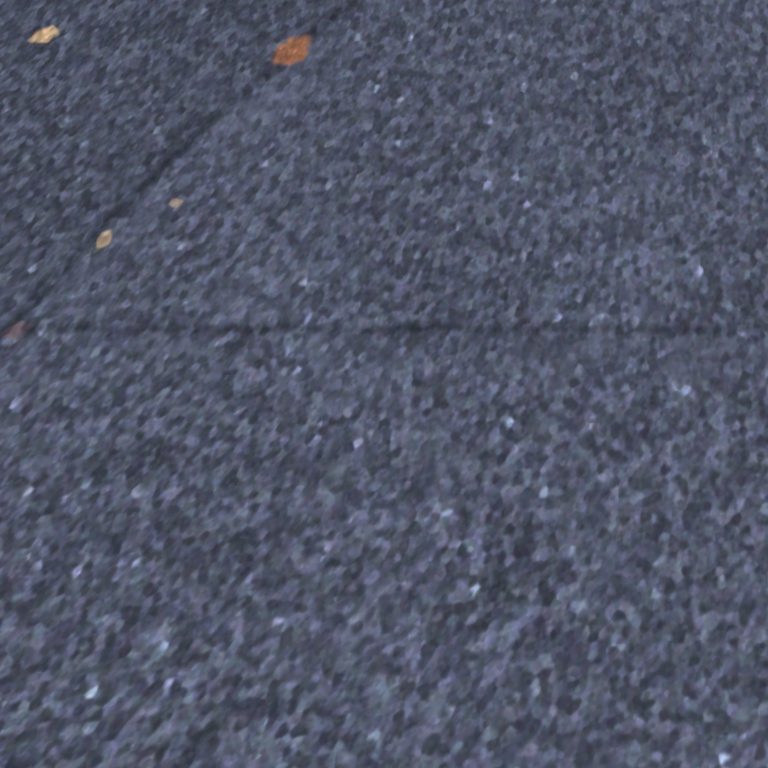
Give the GLSL for this texture, as a Shadertoy shader.

```glsl
// Blue-grey asphalt receding from the viewer, with two dark seams and a few fallen leaves.

const vec3  ASPHALT       = vec3(0.312, 0.332, 0.402);
const vec3  LEAF_ORANGE   = vec3(0.58, 0.39, 0.30);
const vec3  LEAF_STRAW    = vec3(0.74, 0.63, 0.50);
const vec3  LEAF_BROWN    = vec3(0.40, 0.33, 0.35);
const float GRAIN_SIZE    = 0.0096;  // grain width at the lower edge
const float GRAIN_STRETCH = 1.6;     // grain length over width
const float GRAIN_ANGLE   = 0.87;    // direction of the long axis
const float PERSPECTIVE   = 0.42;    // shrinkage from bottom to top
const float VANISHING_X   = 0.36;
const float COARSE_AMOUNT = 0.33;
const float FINE_AMOUNT   = 0.14;
const float TINT_AMOUNT   = 0.09;
const float GLINT_SHARE   = 0.025;
const float GLINT_AMOUNT  = 1.2;
const float PATCH_AMOUNT  = 0.12;
const float SEAM_WIDTH    = 0.0062;

float hash(vec2 p) {
    return fract(sin(dot(p, vec2(127.1, 311.7))) * 43758.5453);
}

float valueNoise(vec2 p) {
    vec2 i = floor(p), f = fract(p);
    f = f * f * (3.0 - 2.0 * f);
    return mix(mix(hash(i), hash(i + vec2(1, 0)), f.x),
               mix(hash(i + vec2(0, 1)), hash(i + vec2(1, 1)), f.x), f.y);
}

float fbm(vec2 p) {
    float sum = 0.0, amp = 0.5;
    for (int i = 0; i < 4; i++) {
        sum += amp * valueNoise(p);
        p = p * 2.03 + 17.3;
        amp *= 0.5;
    }
    return sum / 0.9375;
}

mat2 rotation(float a) {
    return mat2(cos(a), -sin(a), sin(a), cos(a));
}

// Softly blended stones: each has its own shade, tint and chance of a glint
vec3 stones(vec2 p) {
    vec2 cell = floor(p);
    vec3 sum = vec3(0.0);
    float total = 0.0;
    for (int y = -1; y <= 1; y++)
    for (int x = -1; x <= 1; x++) {
        vec2 id = cell + vec2(x, y);
        vec2 center = id + vec2(hash(id + 3.7), hash(id + 19.1));
        vec2 d = p - center;
        float weight = exp(-4.6 * dot(d, d));
        float shade = 2.0 * hash(id + 41.3) - 1.0;
        shade += GLINT_AMOUNT * step(1.0 - GLINT_SHARE, hash(id + 71.9));
        vec3 tint = cos(6.2832 * (hash(id + 57.7) + vec3(0.0, 0.33, 0.67)));
        sum += weight * (shade + TINT_AMOUNT * tint);
        total += weight;
    }
    return sum / total;
}

// Uniform grain cells that shrink with distance
vec2 groundPlane(vec2 uv) {
    float depth = 1.0 - PERSPECTIVE * uv.y;
    return vec2((uv.x - VANISHING_X) / depth, -log(depth) / PERSPECTIVE) / GRAIN_SIZE;
}

float band(float d, float width) {
    return exp(-d * d / (width * width));
}

// Pointed leaf with a ragged soft outline
float leaf(vec2 uv, vec2 center, float angle, vec2 size) {
    vec2 q = rotation(angle) * (uv - center) / size;
    float ragged = 0.5 * (valueNoise(uv * 130.0) - 0.5);
    float d = length(q * vec2(1.0, 1.0 + 0.7 * q.x * q.x)) + ragged;
    return 1.0 - smoothstep(0.6, 1.15, d);
}

void mainImage(out vec4 fragColor, in vec2 fragCoord) {
    vec2 uv = fragCoord / iResolution.xy;

    // Stone grain, all leaning the same way
    vec2 grainPos = rotation(GRAIN_ANGLE) * groundPlane(uv) / vec2(GRAIN_STRETCH, 1.0);
    vec3 grain = COARSE_AMOUNT * stones(grainPos)
               + FINE_AMOUNT * stones(grainPos * 1.9 + 31.0);

    // Seams wander slightly; a worn pale strip runs beside each
    float wander = 0.010 * (fbm(uv * 22.0) - 0.5);
    float diagonal = (uv.y - (0.563 + 1.1 * uv.x - 0.33 * uv.x * uv.x)) * 0.72 + wander;
    float level = uv.y - 0.572 + wander;
    float breaks = fbm(uv * vec2(14.0, 5.0) + 8.0);
    float diagonalSeam = band(diagonal, SEAM_WIDTH * (0.7 + 0.6 * breaks));
    float levelSeam = band(level, SEAM_WIDTH) * (0.55 + 0.8 * breaks);
    float worn = 0.6 * band(diagonal + 0.035, 0.026) + 0.5 * band(level + 0.035, 0.035);
    worn *= smoothstep(0.25, 0.65, fbm(uv * 9.0 + 4.0));
    float farSide = smoothstep(-0.01, 0.01, diagonal);

    // Broad patches where dust fills the grain
    float patchiness = fbm(uv * vec2(6.0, 8.0) + 23.0) - 0.5;
    float dust = clamp(worn + smoothstep(0.05, 0.25, patchiness) * 0.4, 0.0, 1.0);
    grain *= mix(1.10, 0.84, uv.y) * (1.0 - 0.4 * dust);

    float tone = PATCH_AMOUNT * patchiness + 0.08 * dust - 0.07 * farSide;
    tone -= 0.27 * diagonalSeam + 0.23 * levelSeam;
    vec3 color = ASPHALT * exp(grain + tone);

    // Fallen leaves and scraps
    vec3 leafShade = exp(0.6 * grain);
    color = mix(color, LEAF_ORANGE * leafShade, leaf(uv, vec2(0.381, 0.934), 0.56, vec2(0.034, 0.017)));
    color = mix(color, LEAF_STRAW * leafShade, leaf(uv, vec2(0.060, 0.955), 0.35, vec2(0.022, 0.011)));
    color = mix(color, LEAF_STRAW * leafShade, 0.7 * leaf(uv, vec2(0.134, 0.687), 0.9, vec2(0.018, 0.009)));
    color = mix(color, LEAF_STRAW * leafShade, 0.5 * leaf(uv, vec2(0.229, 0.736), 0.2, vec2(0.010, 0.007)));
    color = mix(color, LEAF_BROWN * leafShade, 0.6 * leaf(uv, vec2(0.022, 0.570), 0.3, vec2(0.020, 0.012)));

    fragColor = vec4(color, 1.0);
}
```
